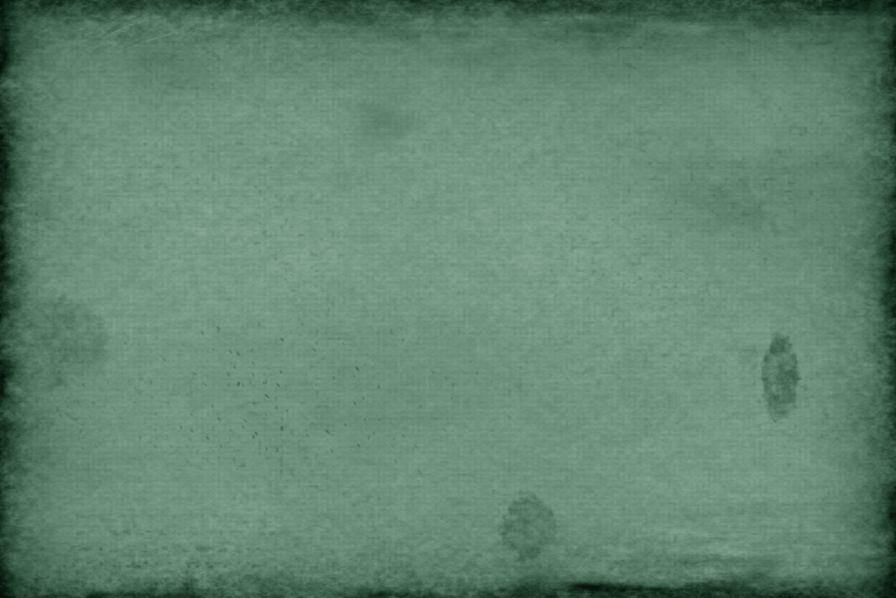
This texture is drawn by a Shadertoy shader. Its source:

```glsl
// Draws aged green woven paper with burnt edges, stains, scratches and specks.

float hash(vec2 p) {
    vec3 q = fract(vec3(p.xyx) * 0.1031);
    q += dot(q, q.yzx + 33.33);
    return fract((q.x + q.y) * q.z);
}

float noise(vec2 p) {
    vec2 i = floor(p), f = fract(p);
    f = f * f * (3.0 - 2.0 * f);
    float low = mix(hash(i), hash(i + vec2(1, 0)), f.x);
    float high = mix(hash(i + vec2(0, 1)), hash(i + vec2(1, 1)), f.x);
    return mix(low, high, f.y);
}

// Layered noise, centred on zero.
float fbm(vec2 p) {
    float sum = 0.0, weight = 0.5;
    for (int i = 0; i < 5; i++) {
        sum += weight * (noise(p) - 0.5);
        p = mat2(1.6, 1.2, -1.2, 1.6) * p + 17.3;
        weight *= 0.55;
    }
    return sum;
}

// Soft bump that fades from its centre over the given radii.
float blob(vec2 p, vec2 centre, vec2 radii) {
    vec2 q = (p - centre) / radii;
    return exp(-dot(q, q));
}

// Blotchy stain with a ragged, crumbling outline.
float stain(vec2 p, vec2 centre, vec2 radii, float ragged) {
    float r = length((p - centre) / radii) + ragged * fbm(p * 24.0);
    float crumble = r + 0.4 * fbm(p * 95.0 + 5.0);
    float body = 1.0 - smoothstep(0.8, 1.08, crumble);
    return body * clamp(0.85 + 1.8 * fbm(p * 75.0), 0.0, 1.5);
}

// Darkness at distance d from one side of the sheet.
float burn(float d, float core, float haze, float width) {
    d = max(d, 0.0);
    return min(core * exp(-d / 0.022) + haze * exp(-d / width), 0.98);
}

// Small slanted flecks, one at most in each cell of a jittered grid.
float flecks(vec2 p, vec2 cell, float density, float pixel) {
    vec2 id = floor(p / cell);
    vec2 jitter = vec2(hash(id + 3.1), hash(id + 8.7)) - 0.5;
    vec2 q = p - (id + 0.5 + 0.6 * jitter) * cell;
    q.x += (hash(id + 60.0) - 0.2) * q.y;
    float size = 0.0012 + 0.0025 * hash(id + 21.0);
    float shape = 1.0 - smoothstep(-pixel, pixel, length(q * vec2(1.3, 0.9)) - size);
    return shape * step(1.0 - density, hash(id)) * hash(id + 40.0);
}

// Thin wandering scratches where stretched noise crosses zero.
float scratches(vec2 p, vec2 scale) {
    return 1.0 - smoothstep(0.0, 0.07, abs(fbm(p * scale)));
}

// Fine crossed threads, faded out when too small to resolve.
float weave(vec2 p, float threads, float pixel) {
    vec2 thread = cos(6.28318 * threads * p);
    return dot(thread, vec2(0.4, 0.6)) * (1.0 - smoothstep(0.3, 0.5, threads * pixel));
}

vec3 greenRamp(float tone) {
    vec3 curve = pow(vec3(clamp(tone, 0.0, 1.1)), vec3(1.28, 1.0, 1.15));
    return mix(vec3(0.02, 0.07, 0.04), vec3(0.48, 0.615, 0.54), curve);
}

void mainImage(out vec4 fragColor, in vec2 fragCoord) {
    float pixel = 1.0 / iResolution.y;
    vec2 p = fragCoord * pixel;
    float width = iResolution.x * pixel;

    // Broad mottling, fibres, grain and tiny pits
    float fibre = fbm(p * vec2(26.0, 80.0));
    float grain = fbm(p * vec2(100.0, 140.0) + 7.0);
    float tooth = noise(p * vec2(210.0, 290.0)) - 0.5;
    float pits = smoothstep(0.72, 0.95, noise(p * vec2(115.0, 150.0) + 50.0));
    float tone = 0.945 + 0.13 * fbm(p * vec2(3.0, 5.0) + 4.0) + 0.07 * fibre;
    tone += 0.14 * grain + 0.065 * tooth;
    tone -= 0.08 * pits * smoothstep(-0.1, 0.2, fbm(p * 6.0 + 2.0));
    tone += 0.02 * weave(p, 105.0, pixel);
    tone += 0.04 * blob(p, vec2(0.72, 0.60), vec2(0.55, 0.25));

    // Smudged patches
    float rough = max(1.0 + 1.6 * fbm(p * vec2(30.0, 50.0)) + 2.0 * grain, 0.0);
    tone -= 0.14 * rough * blob(p, vec2(1.26, 0.69), vec2(0.17, 0.09));
    tone -= 0.13 * rough * blob(p, vec2(1.10, 0.95), vec2(0.50, 0.09));
    tone -= 0.10 * rough * blob(p, vec2(0.27, 0.88), vec2(0.08, 0.04));
    tone -= 0.05 * rough * blob(p, vec2(0.48, 0.32), vec2(0.40, 0.13));

    // Curved fold, shaded on its upper left
    float foldLine = 0.735 + 0.075 * smoothstep(0.60, 0.76, p.x);
    float foldSide = smoothstep(-0.004, 0.004, p.y - foldLine);
    tone -= 0.11 * rough * foldSide * blob(p, vec2(0.64, 0.79), vec2(0.05));

    // Round stains
    tone -= 0.13 * stain(p, vec2(0.12, 0.43), vec2(0.060, 0.082), 0.9);
    tone -= 0.25 * stain(p, vec2(1.305, 0.37), vec2(0.032, 0.077), 0.25);
    tone -= 0.07 * stain(p, vec2(1.25, 0.40), vec2(0.018, 0.030), 0.8);
    tone -= 0.18 * stain(p, vec2(0.883, 0.115), vec2(0.052, 0.054), 0.45);

    // Specks and faint worn rows
    float speckArea = blob(p, vec2(0.48, 0.34), vec2(0.36, 0.14));
    tone -= 0.34 * speckArea * flecks(p, vec2(0.038, 0.029), 0.45, pixel);
    tone -= 0.26 * speckArea * flecks(p + 0.3, vec2(0.021, 0.018), 0.4, pixel);
    float rows = smoothstep(-0.2, 0.9, cos(p.y * 230.0)) * smoothstep(0.5, 0.8, noise(p * vec2(130.0, 170.0)));
    tone -= 0.17 * rows * blob(p, vec2(0.24, 0.06), vec2(0.24, 0.07));

    // Burnt border with a ragged inner outline
    vec2 q = p + 0.045 * vec2(fbm(p * 14.0), fbm(p * vec2(9.0, 30.0) + 31.0));
    float light = 1.0 - burn(q.x, 0.48, 0.38, 0.070);
    light *= 1.0 - burn(width - q.x, 0.42, 0.40, 0.078);
    light *= 1.0 - burn(1.0 - q.y, 0.30, 0.36, 0.070);
    light *= 1.0 - burn(q.y, 0.34, 0.32, 0.055);
    tone *= light;

    // Worn flakes, streaks and scratches close to the border
    float inset = min(min(p.x, width - p.x), min(p.y, 1.0 - p.y));
    float border = exp(-inset / 0.05);
    tone += border * (0.34 * fbm(p * vec2(38.0, 50.0) + 9.0) + 0.35 * grain + 0.08 * tooth);
    tone += 0.09 * border * (scratches(p, vec2(16.0, 22.0)) - 0.4);
    vec2 slanted = vec2(p.x + p.y, p.y - 0.45 * p.x);
    tone += 0.12 * scratches(slanted, vec2(5.0, 30.0)) * blob(p, vec2(0.23, 0.95), vec2(0.13, 0.035));
    float streak = fbm(p * vec2(7.0, 65.0) + 12.0);
    tone += 0.45 * streak * blob(p, vec2(1.25, 0.09), vec2(0.24, 0.08));
    tone += 0.35 * streak * blob(p, vec2(0.90, 0.97), vec2(0.60, 0.05));
    tone -= 0.18 * rough * blob(p, vec2(1.28, 0.05), vec2(0.03, 0.025));
    tone -= 0.45 * blob(p, vec2(1.01, 0.018), vec2(0.055, 0.008));
    tone -= 0.18 * blob(q, vec2(1.15, 0.012), vec2(0.25, 0.009));

    fragColor = vec4(greenRamp(tone), 1.0);
}
```
